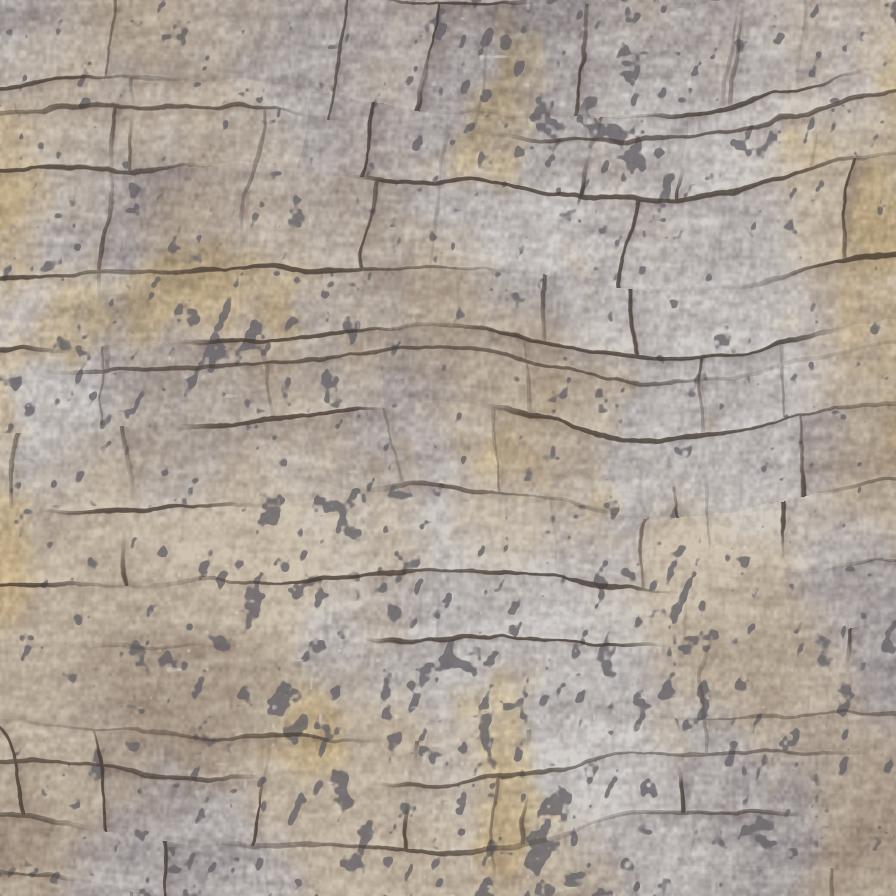
Write a WebGL 1 fragment shader that draws this texture.

```glsl
precision highp float;
// Weathered limestone cliff: wavy beds, broken joints, pitted patches and ochre stains.
uniform vec2 u_resolution;

const vec3 GREY  = vec3(0.60, 0.57, 0.57);
const vec3 TAN   = vec3(0.63, 0.57, 0.51);
const vec3 PALE  = vec3(0.76, 0.74, 0.73);
const vec3 CREAM = vec3(0.76, 0.71, 0.64);
const vec3 OCHRE = vec3(0.72, 0.62, 0.43);
const vec3 PIT   = vec3(0.38, 0.37, 0.39);
const vec3 CRACK = vec3(0.27, 0.23, 0.20);

const vec2 BED_GRID   = vec2(6.5, 11.0);  // blocks across and up
const vec2 JOINT_GRID = vec2(4.5, 3.0);   // long, sparse fractures
const float CRACK_WIDTH = 0.0011;
const float SHADE_REACH = 0.010;          // softness of shadow at an edge
const float RELIEF = 7.0;
const float GRAIN = 0.55;

float hash(vec2 p) {
  vec3 q = fract(p.xyx * 0.1031);
  q += dot(q, q.yzx + 33.33);
  return fract((q.x + q.y) * q.z);
}

float noise(vec2 p) {
  vec2 i = floor(p), f = fract(p);
  f = f * f * (3.0 - 2.0 * f);
  return mix(mix(hash(i), hash(i + vec2(1, 0)), f.x),
             mix(hash(i + vec2(0, 1)), hash(i + vec2(1, 1)), f.x), f.y);
}

float fbm(vec2 p) {
  float sum = 0.0, amp = 0.5;
  for (int i = 0; i < 5; i++) {
    sum += amp * noise(p);
    p = mat2(1.6, 1.2, -1.2, 1.6) * p + 7.3;
    amp *= 0.5;
  }
  return sum;
}

// Rough surface: upright weathering mixed with thin flat ledges.
float height(vec2 p) {
  return 0.6 * fbm(p * vec2(19.0, 11.0)) + 0.4 * fbm(p * vec2(9.0, 30.0) + 40.0);
}

float edgeAt(float i, float seed) {
  return i + 0.65 * (hash(vec2(i, seed)) - 0.5);
}

// Uneven division of a line: index, distance to lower edge, distance to upper edge.
vec3 span(float t, float seed) {
  float i = floor(t);
  if (t < edgeAt(i, seed)) i -= 1.0;
  else if (t >= edgeAt(i + 1.0, seed)) i += 1.0;
  return vec3(i, t - edgeAt(i, seed), edgeAt(i + 1.0, seed) - t);
}

float line(float d, float width) {
  return 1.0 - smoothstep(width, width + 1.6 / u_resolution.y, d);
}

// Broken masonry of rock: crack cover, edge shade, block tone.
vec3 blocks(vec2 p, vec2 grid, float seed) {
  vec3 row = span(p.y * grid.y, seed);
  vec3 col = span(p.x * grid.x, seed + 3.0 + row.x * 5.0);
  float rowEdge = row.x + step(row.z, row.y);
  float colEdge = col.x + step(col.z, col.y);
  float bedOpen = smoothstep(0.32, 0.68, noise(vec2(p.x * 6.0, rowEdge * 7.7 + seed)));
  float topOpen = smoothstep(0.32, 0.68, noise(vec2(p.x * 6.0, (row.x + 1.0) * 7.7 + seed)));
  float sideOpen = smoothstep(0.3, 0.8, hash(vec2(colEdge, row.x + seed + 60.0)));
  sideOpen *= smoothstep(0.2, 0.6, noise(p * vec2(4.0, 14.0) + seed));
  float width = CRACK_WIDTH * (0.3 + 1.8 * noise(p * 28.0));
  float bed = line(min(row.y, row.z) / grid.y, width) * bedOpen;
  float joint = line(min(col.y, col.z) / grid.x, width * 0.8) * sideOpen;
  float lip = exp(-row.y / grid.y / SHADE_REACH) * bedOpen;
  float under = exp(-row.z / grid.y / SHADE_REACH) * topOpen;
  float side = exp(-col.y / grid.x / SHADE_REACH) * sideOpen;
  float shade = 0.35 * lip - 0.9 * under * noise(p * 11.0 + 5.0) - 0.8 * side;
  return vec3(max(bed, joint), shade, hash(vec2(col.x, row.x + seed)) - 0.5);
}

void main() {
  vec2 p = gl_FragCoord.xy / u_resolution.y;

  // Bend the beds and roughen the fracture lines.
  vec2 q = p + 0.07 * (vec2(noise(p * 3.0), noise(p * vec2(4.0, 2.0) + 9.0)) - 0.5);
  q += 0.024 * (vec2(fbm(p * 13.0 + 3.0), fbm(p * 13.0 + 21.0)) - 0.5);
  vec3 beds = blocks(q, BED_GRID, 11.0);
  vec3 joints = blocks(q + 0.13, JOINT_GRID, 47.0);

  // Light from the upper left over the relief, folds and blocks.
  float slope = height(p) - height(p + vec2(-0.002, 0.004));
  float folds = noise(p * vec2(7.0, 1.6) + 30.0) - 0.5;
  float tone = 0.53 + 1.3 * (fbm(p * 5.0) - 0.48) + 0.5 * folds + 0.45 * beds.z;
  tone += RELIEF * slope + beds.y + 0.7 * joints.y;
  tone += GRAIN * (noise(p * 150.0) + noise(p * vec2(260.0, 190.0)) - 1.0);

  // Mineral colour.
  float warmth = smoothstep(0.34, 0.62, fbm(p * vec2(5.0, 3.5) + 70.0) + 0.06 * beds.z);
  vec3 color = mix(mix(GREY, TAN, warmth), mix(PALE, CREAM, warmth), clamp(tone, -1.2, 1.4));
  float stain = smoothstep(0.56, 0.76, fbm(p * vec2(9.0, 6.0) + 120.0));
  color = mix(color, OCHRE * (0.85 + 0.25 * tone), 0.5 * stain);

  // Slanted pits gather in patches; a few chips are bright.
  float patchy = smoothstep(0.45, 0.72, fbm(p * 3.5 + 15.0));
  vec2 slant = mat2(0.9, 0.4, -0.4, 0.9) * p;
  float pits = noise(slant * vec2(85.0, 48.0)) + 0.3 * (noise(p * 170.0 + 8.0) - 0.5);
  color = mix(color, PIT, smoothstep(0.80, 0.92, pits + 0.16 * patchy - 0.07) * 0.75);
  float chips = smoothstep(0.90, 0.98, noise(p * 95.0 + 200.0)) * patchy;
  color = mix(color, vec3(0.86, 0.85, 0.83), 0.5 * chips);

  float cracks = max(beds.x, 0.85 * joints.x);
  color = mix(color, CRACK, 0.78 * cracks);
  gl_FragColor = vec4(clamp(color, 0.0, 1.0), 1.0);
}
```
